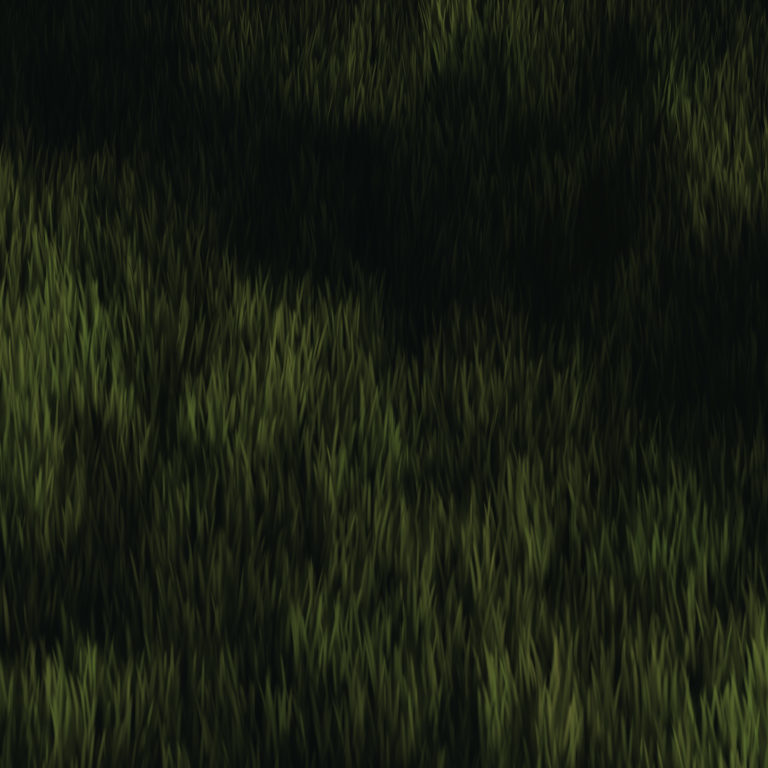
Reproduce this texture procedurally as a three.js fragment shader.

```glsl
// A dim meadow of tall grass with pools of low light, receding up the canvas.
// Rows of soft, leaning blades are painted from far to near; each blade
// takes its brightness from a smooth light field sampled near its middle.
varying vec2 vUv;

const float SHRINK = 0.45;    // how fast blades get smaller up the canvas
const float ROW_STEP = 0.0055;
const float MAX_LENGTH = 0.12;

float hash(vec2 p) {
  vec3 q = fract(vec3(p.xyx) * 0.1031);
  q += dot(q, q.yzx + 33.33);
  return fract((q.x + q.y) * q.z);
}

float noise(vec2 p) {
  vec2 cell = floor(p);
  vec2 f = fract(p);
  f = f * f * (3.0 - 2.0 * f);
  float low = mix(hash(cell), hash(cell + vec2(1.0, 0.0)), f.x);
  float high = mix(hash(cell + vec2(0.0, 1.0)), hash(cell + 1.0), f.x);
  return mix(low, high, f.y);
}

// Perspective: depth grows evenly from row to row, height does not
float depthAt(float y) { return -log(1.0 - SHRINK * y) / SHRINK; }
float scaleAt(float depth) { return exp(-SHRINK * depth); }
float heightAt(float depth) { return (1.0 - scaleAt(depth)) / SHRINK; }

float pool(vec2 p, vec2 center, vec2 radius) {
  vec2 q = (p - center) / radius;
  return exp(-dot(q, q));
}

// Patches of light, broken up into brighter and darker clumps
float lightField(vec2 p) {
  p += 0.06 * (vec2(noise(p * 9.0), noise(p * 9.0 + 40.0)) - 0.5);
  float light = 0.09;
  light += 1.35 * pool(p, vec2(0.02, 0.59), vec2(0.19, 0.14));
  light += 0.70 * pool(p, vec2(0.34, 0.51), vec2(0.28, 0.13));
  light += 0.55 * pool(p, vec2(0.10, 0.39), vec2(0.22, 0.09));
  light += 0.80 * pool(p, vec2(0.54, 0.96), vec2(0.22, 0.08));
  light += 0.45 * pool(p, vec2(0.97, 0.80), vec2(0.17, 0.15));
  light += 0.48 * pool(p, vec2(0.73, 0.36), vec2(0.25, 0.11));
  light += 0.82 * pool(p, vec2(0.60, 0.21), vec2(0.22, 0.16));
  light += 1.60 * pool(p, vec2(0.97, 0.07), vec2(0.26, 0.14));
  light += 0.68 * pool(p, vec2(0.07, 0.10), vec2(0.25, 0.12));
  float clump = 0.4 * noise(p * 10.0 + 7.0) + 0.6 * noise(p * vec2(27.0, 17.0) + 2.0);
  return light * mix(0.25, 2.0, smoothstep(0.05, 0.95, clump));
}

// Shadow to sunlit olive, with a slight drift between green and straw
vec3 grassColor(float light, float straw) {
  float tone = 1.25 * (1.0 - exp(-pow(light, 1.2)));
  vec3 shadow = vec3(0.031, 0.045, 0.037);
  vec3 lit = mix(vec3(0.26, 0.33, 0.12), vec3(0.34, 0.33, 0.14), straw);
  return shadow + lit * tone;
}

// Paints one blade rooted in the given cell of a row over the color below it
vec3 paintBlade(vec3 below, vec2 p, float row, float column, float shift, float cellWidth) {
  vec2 id = vec2(column, row);
  float depth = (row + hash(id + 11.3)) * ROW_STEP;
  float scale = scaleAt(depth);
  float bladeLength = MAX_LENGTH * scale * mix(0.4, 1.0, hash(id + 23.7));
  vec2 root = vec2(0.5 + (column + hash(id + 37.1) - shift) * cellWidth, heightAt(depth));
  float along = (p.y - root.y) / bladeLength;
  if (along < 0.0 || along > 1.0) return below;

  // Neighbouring blades share a lean, then each adds its own
  float lean = 0.2 * (noise(root * 12.0 + 60.0) - 0.5) + 0.34 * (hash(id + 51.9) - 0.5);
  float spine = root.x + lean * bladeLength * pow(along, 1.3);
  float halfWidth = 0.0043 * scale * mix(0.65, 1.2, hash(id + 67.3));
  halfWidth *= mix(1.0, 0.55, along * along);
  float cover = 1.0 - smoothstep(0.0, 1.25 * halfWidth, abs(p.x - spine));
  cover *= smoothstep(0.0, 0.3, along) * (1.0 - smoothstep(0.72, 1.0, along));
  if (cover <= 0.0) return below;

  // Dimmer at the root, brightest in the upper half
  float own = mix(0.25, 1.4, pow(hash(id + 83.1), 1.5));
  float rise = mix(0.3, 1.0, smoothstep(0.05, 0.65, along));
  float light = lightField(root + vec2(0.0, 0.6 * bladeLength)) * own * rise;
  float straw = mix(noise(root * 8.0 + 90.0), hash(id + 97.7), 0.4);
  return mix(below, grassColor(light, straw), 0.7 * cover);
}

void main() {
  vec2 p = vUv;

  // Deep undergrowth seen between the blades
  float streak = noise(p * vec2(130.0, 16.0));
  vec3 color = grassColor(lightField(p) * 0.3 * streak, 0.5);

  // Rows of blades, far to near
  float farRow = floor(depthAt(p.y) / ROW_STEP);
  for (int i = 0; i < 26; i++) {
    float row = farRow - float(i);
    float cellWidth = 0.033 * scaleAt(row * ROW_STEP);
    float shift = hash(vec2(row, 5.7));
    float column = floor((p.x - 0.5) / cellWidth + shift);
    for (int side = -1; side <= 1; side++) {
      color = paintBlade(color, p, row, column + float(side), shift, cellWidth);
    }
  }

  // Cool haze lingering in the darkest parts
  float shade = 1.0 - smoothstep(0.05, 0.14, color.g);
  color += vec3(-0.006, -0.002, 0.007) * shade * noise(p * 4.0 + 3.0);
  gl_FragColor = vec4(color, 1.0);
}
```
